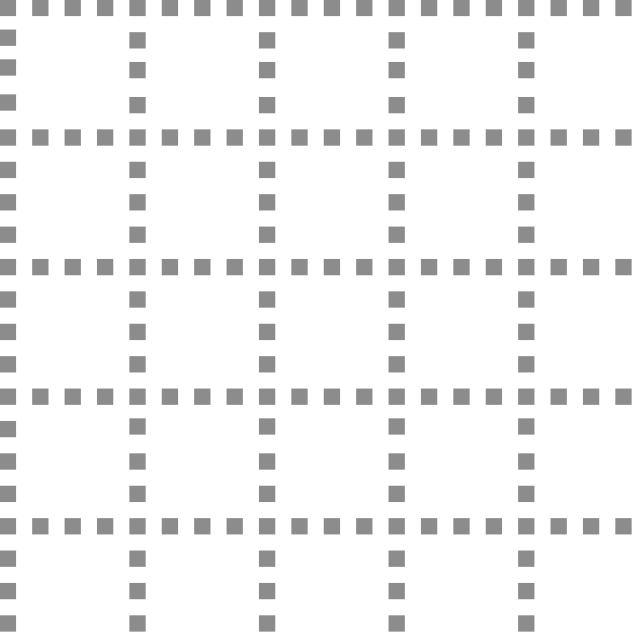
Give the GLSL for this pattern, as a WebGL 1 fragment shader.

```glsl
precision highp float;
// Square dots on a fine lattice, kept only along every fourth row and column,
// so that they form a dotted grid of about five by five open cells on white.
// A few dots on the vertical lines sit one small step too high.

uniform vec2 u_resolution;

const float DOT_PITCH = 0.05062;       // spacing between neighbouring dots
const float DOT_HALF = 0.01275;        // half the side of a dot
const vec2 FIRST_DOT = vec2(0.0124);   // centre of the top left dot
const float DOTS_PER_CELL = 4.0;
const float SLIP = 0.0041;             // upward step of a misplaced dot
const vec3 PAPER = vec3(1.0);
const vec3 DOT_GREY = vec3(0.55);

// 1 when two whole numbers held as floats are equal
float same(float a, float b) {
    return 1.0 - step(0.5, abs(a - b));
}

// Upward offset of a dot, from its lattice index counted from the top left
float slipOf(vec2 index) {
    float leftColumn = same(index.x, 0.0);
    float firstCell = step(0.5, index.y) * (1.0 - step(3.5, index.y));
    float steps = same(index.y, 2.0)                        // middle of first cell
                + leftColumn * firstCell                    // left edge, first cell
                + (1.0 - leftColumn) * same(index.y, 13.0); // start of fourth cell
    return SLIP * steps;
}

// Antialiased square: product of the pixel overlap along each axis
float squareCoverage(vec2 offset, float halfSide, float pixel) {
    vec2 cover = clamp((halfSide - abs(offset)) / pixel + 0.5, 0.0, 1.0);
    return cover.x * cover.y;
}

void main() {
    float side = min(u_resolution.x, u_resolution.y);
    vec2 p = vec2(gl_FragCoord.x, u_resolution.y - gl_FragCoord.y) / side;

    // Nearest lattice dot
    vec2 index = floor((p - FIRST_DOT) / DOT_PITCH + 0.5);
    vec2 centre = FIRST_DOT + index * DOT_PITCH;

    // Keep dots on the grid lines; only those between rows may slip
    vec2 onLine = 1.0 - step(1.0, mod(index + 0.5, DOTS_PER_CELL));
    float kept = max(onLine.x, onLine.y);
    centre.y -= slipOf(index) * (1.0 - onLine.y);

    float ink = kept * squareCoverage(p - centre, DOT_HALF, 1.0 / side);
    gl_FragColor = vec4(mix(PAPER, DOT_GREY, ink), 1.0);
}
```
